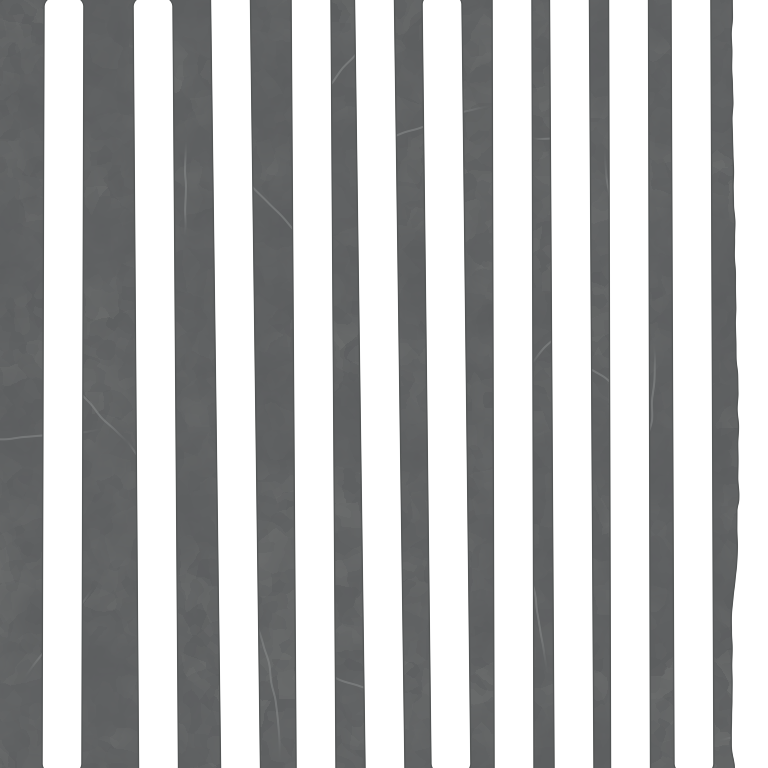
Give the GLSL for this pattern, as a WebGL 2 fragment shader.

```glsl
#version 300 es
precision highp float;
// Worn grey sheet cut by ten slightly leaning white slots, with a ragged right edge.

uniform vec2 u_resolution;
out vec4 fragColor;

const vec3 WHITE = vec3(1.0);
const vec3 SLATE = vec3(0.365, 0.372, 0.377);
const vec3 PALE_SLATE = vec3(0.425, 0.432, 0.430);
const vec3 RIM = vec3(0.32, 0.33, 0.33);
const vec3 SCRATCH = vec3(0.54, 0.55, 0.55);

const float HALF_WIDTH = 0.0251;
const float CORNER = 0.012;
const int SLOT_COUNT = 10;
const int SCRATCH_COUNT = 22;

// Per slot: centre at bottom, centre at top, overrun at bottom, overrun at top
const vec4 SLOTS[SLOT_COUNT] = vec4[](
    vec4(0.0807, 0.0833, 0.006, 0.003), vec4(0.2064, 0.1992, 0.03, 0.003),
    vec4(0.3132, 0.3001, 0.03, 0.03), vec4(0.4115, 0.4050, 0.03, 0.03),
    vec4(0.5013, 0.4876, 0.03, 0.03), vec4(0.5872, 0.5755, 0.006, 0.006),
    vec4(0.6693, 0.6667, 0.03, 0.03), vec4(0.7474, 0.7415, 0.03, 0.03),
    vec4(0.8210, 0.8184, 0.03, 0.03), vec4(0.9036, 0.8997, 0.006, 0.03));

float hash(vec2 p) {
    vec3 q = fract(vec3(p.xyx) * 0.1031);
    q += dot(q, q.yzx + 33.33);
    return fract((q.x + q.y) * q.z);
}

vec2 hash2(vec2 p) {
    return vec2(hash(p), hash(p + 57.3));
}

float noise(vec2 p) {
    vec2 i = floor(p), f = fract(p);
    f = f * f * (3.0 - 2.0 * f);
    float low = mix(hash(i), hash(i + vec2(1, 0)), f.x);
    float high = mix(hash(i + vec2(0, 1)), hash(i + vec2(1, 1)), f.x);
    return mix(low, high, f.y);
}

float fbm(vec2 p) {
    float sum = 0.0, gain = 0.5;
    for (int i = 0; i < 4; i++) {
        sum += gain * noise(p);
        p = p * 2.03 + 17.1;
        gain *= 0.5;
    }
    return sum;
}

// Random tone of the nearest cell, giving angular flakes
float flakes(vec2 p) {
    vec2 cell = floor(p);
    float nearest = 9.0, tone = 0.0;
    for (int y = -1; y <= 1; y++) {
        for (int x = -1; x <= 1; x++) {
            vec2 id = cell + vec2(x, y);
            float d = length(id + hash2(id) - p);
            if (d < nearest) {
                nearest = d;
                tone = hash(id + 91.7);
            }
        }
    }
    return tone;
}

// Signed distance to a rounded slot, negative inside
float slotDistance(vec2 p, vec4 slot) {
    float bottom = -slot.z, top = 1.0 + slot.w;
    vec2 centre = vec2(mix(slot.x, slot.y, p.y), 0.5 * (bottom + top));
    vec2 halfSize = vec2(HALF_WIDTH, 0.5 * (top - bottom));
    vec2 q = abs(p - centre) - halfSize + CORNER;
    return length(max(q, 0.0)) + min(max(q.x, q.y), 0.0) - CORNER;
}

// Horizontal position of the worn right edge
float rightEdge(float y) {
    float bulge = 0.0065 * smoothstep(0.18, 0.29, y) * (1.0 - smoothstep(0.42, 1.0, y));
    float step1 = 0.002 * smoothstep(0.335, 0.35, y) * (1.0 - smoothstep(0.42, 0.6, y));
    float foot = 0.003 * (1.0 - smoothstep(0.0, 0.03, y));
    return 0.9535 + bulge + step1 + foot + 0.002 * (noise(vec2(y * 45.0, 3.0)) - 0.5);
}

// Strength of one thin bent scratch placed by its seed
float scratch(vec2 p, float seed, float pixel) {
    vec2 q = p - hash2(vec2(seed, 4.7));
    float angle = 6.2832 * hash(vec2(seed, 12.9));
    q = mat2(cos(angle), -sin(angle), sin(angle), cos(angle)) * q;
    float reach = mix(0.03, 0.13, hash(vec2(seed, 23.1)));
    float bend = 1.6 * (hash(vec2(seed, 31.7)) - 0.5);
    float line = abs(q.y - bend * q.x * q.x - 0.004 * noise(vec2(q.x * 40.0, seed)));
    float fade = 1.0 - smoothstep(0.4 * reach, reach, abs(q.x));
    return fade * (1.0 - smoothstep(0.0005, 0.0008 + pixel, line));
}

vec3 slateColor(vec2 p, float pixel) {
    vec2 warped = p + 0.022 * (vec2(fbm(p * 28.0), fbm(p * 28.0 + 40.0)) - 0.5);
    float cloud = smoothstep(0.28, 0.68, fbm(p * 9.0 + 5.0));
    float flake = 0.6 * pow(flakes(warped * 34.0), 2.0) + 0.4 * flakes(warped * 62.0 + 8.0);
    vec3 color = mix(SLATE, PALE_SLATE, flake * mix(0.25, 0.95, cloud));
    color += 0.022 * (fbm(p * 22.0) - 0.5);
    float marks = 0.0;
    for (int i = 0; i < SCRATCH_COUNT; i++) {
        marks = max(marks, scratch(p, float(i) + 1.0, pixel));
    }
    return mix(color, SCRATCH, 0.55 * marks);
}

void main() {
    vec2 p = gl_FragCoord.xy / u_resolution;
    float pixel = 1.0 / min(u_resolution.x, u_resolution.y);

    // Distance into the sheet from the nearest cut
    float sheet = rightEdge(p.y) - p.x;
    for (int i = 0; i < SLOT_COUNT; i++) {
        sheet = min(sheet, slotDistance(p, SLOTS[i]));
    }

    vec3 color = slateColor(p, pixel);
    color = mix(RIM, color, smoothstep(0.0005, 0.0028, sheet));
    float cover = smoothstep(-0.6 * pixel, 0.6 * pixel, sheet);
    fragColor = vec4(mix(WHITE, color, cover), 1.0);
}
```
